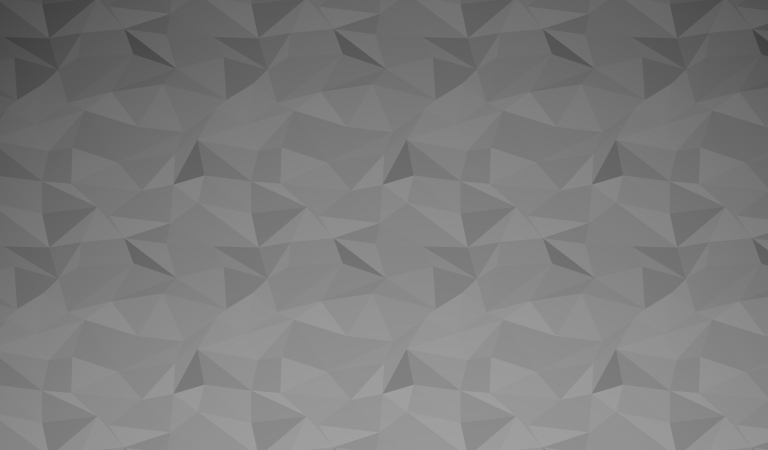
Write a WebGL 2 fragment shader that draws this background.

```glsl
#version 300 es
precision highp float;
// Low-poly grey facets over a soft gradient, darkest at the upper left.
// A jittered lattice that wraps every PERIOD is split into triangles; each
// triangle gets one hashed tone and is blended in by its edge coverage.

#define PERIOD 0.465            // side of the repeating tile, in canvas heights
#define GRID vec2(5.0, 7.0)     // lattice cells per tile
#define JITTER 0.84             // vertex wander, in cells (below 1 avoids folds)
#define LEAN 0.68               // share of diagonals rising to the right
#define TONE_SPREAD 0.055       // range of ordinary facet tones
#define DARK_DEPTH 0.095        // extra depth of the few dark facets
#define BRIGHTNESS 0.597        // grey at the bottom of the gradient
#define VIGNETTE 0.36           // darkening towards the sides

uniform vec2 u_resolution;
out vec4 fragColor;

// Two random values per cell, repeating with the tile.
vec2 hash2(vec2 cell, float seed) {
    vec3 q = fract(vec3(mod(cell, GRID), seed).xyx * vec3(0.1031, 0.1030, 0.0973)
                   + seed * vec3(0.3719, 0.6173, 0.2437));
    q += dot(q, q.yzx + 33.33);
    return fract((q.xx + q.yz) * q.zy);
}

float cross2(vec2 a, vec2 b) { return a.x * b.y - a.y * b.x; }

// Lattice vertex in canvas heights.
vec2 vertex(vec2 cell) {
    return (cell + JITTER * (hash2(cell, 1.0) - 0.5)) * PERIOD / GRID;
}

// Signed distance to the line a-b, positive on its right.
float edgeDistance(vec2 p, vec2 a, vec2 b) {
    return cross2(p - a, normalize(b - a));
}

// Antialiased coverage of a counter-clockwise triangle.
float coverage(vec2 p, vec2 a, vec2 b, vec2 c, float pixel) {
    float d = max(edgeDistance(p, a, b),
                  max(edgeDistance(p, b, c), edgeDistance(p, c, a)));
    return clamp(0.5 - d / pixel, 0.0, 1.0);
}

bool isCcw(vec2 a, vec2 b, vec2 c) { return cross2(b - a, c - a) > 0.0; }

// Mostly gentle tones, with a few clearly darker facets; mean is zero.
float facetTone(vec2 cell, float seed) {
    vec2 h = hash2(cell, seed);
    return TONE_SPREAD * (h.x - 0.5) - DARK_DEPTH * (pow(h.y, 6.0) - 1.0 / 7.0);
}

float facets(vec2 p, float pixel) {
    vec2 home = floor(p * GRID / PERIOD);
    float toneSum = 0.0, weightSum = 0.0;
    for (int j = -1; j <= 1; j++) {
        for (int i = -1; i <= 1; i++) {
            vec2 cell = home + vec2(i, j);
            vec2 a = vertex(cell);
            vec2 b = vertex(cell + vec2(1.0, 0.0));
            vec2 c = vertex(cell + vec2(1.0, 1.0));
            vec2 d = vertex(cell + vec2(0.0, 1.0));

            // Choose a diagonal that stays inside the quad.
            bool risingFits = isCcw(a, b, c) && isCcw(a, c, d);
            bool fallingFits = isCcw(a, b, d) && isCcw(b, c, d);
            bool rising = risingFits && (!fallingFits || hash2(cell, 2.0).x < LEAN);

            float lower = coverage(p, a, b, rising ? c : d, pixel);
            float upper = coverage(p, rising ? a : b, c, d, pixel);
            toneSum += lower * facetTone(cell, 3.0) + upper * facetTone(cell, 4.0);
            weightSum += lower + upper;
        }
    }
    return toneSum / max(weightSum, 1e-4);
}

// Light at the bottom, falling off upwards and towards both sides.
float backdrop(vec2 uv) {
    float side = uv.x - 0.55;
    float rise = 0.10 * uv.y + 0.085 * uv.y * uv.y;
    return BRIGHTNESS - rise - VIGNETTE * side * side * (0.75 + 0.5 * uv.y);
}

void main() {
    vec2 uv = gl_FragCoord.xy / u_resolution;
    vec2 p = gl_FragCoord.xy / u_resolution.y;
    float grey = backdrop(uv) + facets(p, 1.0 / u_resolution.y);
    fragColor = vec4(vec3(grey), 1.0);
}
```
